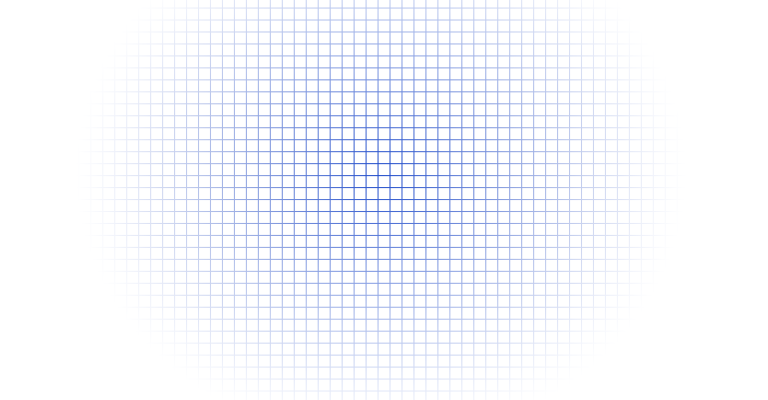
Write a Shadertoy shader that draws this background.

```glsl
// A fine blue square grid on white, fading out inside a soft ellipse.
// Each line is a box filtered over the pixel, so thin lines stay even;
// a radial falloff sets the strength and a wide glow shifts the hue.

#define CELL        0.015584             // grid spacing, in canvas widths
#define LINE_WIDTH  0.00138              // line thickness, in canvas widths
#define GRID_OFFSET vec2(-0.00775, 0.0006) // one crossing, from the centre
#define FADE_CENTER vec2(0.496, 0.570)   // in fractions of the canvas
#define FADE_RADIUS vec2(0.400, 0.680)   // in fractions of the canvas
#define FADE_POWER  1.25
#define GLOW_WIDTH  0.20                 // spread of the vivid middle
#define PAPER       vec3(1.0)
#define NAVY        vec3(0.11, 0.26, 0.73)
#define VIVID_BLUE  vec3(0.11, 0.285, 0.79)

// Share of a pixel covered by the nearest grid line, for each axis.
vec2 lineCoverage(vec2 position, float pixel) {
    vec2 distanceToLine = abs(mod(position + 0.5 * CELL, CELL) - 0.5 * CELL);
    vec2 nearEdge = max(distanceToLine - 0.5 * pixel, vec2(-0.5 * LINE_WIDTH));
    vec2 farEdge = min(distanceToLine + 0.5 * pixel, vec2(0.5 * LINE_WIDTH));
    return clamp((farEdge - nearEdge) / pixel, 0.0, 1.0);
}

void mainImage(out vec4 fragColor, in vec2 fragCoord) {
    float pixel = 1.0 / iResolution.x;
    vec2 uv = fragCoord / iResolution.xy;
    vec2 position = (fragCoord - 0.5 * iResolution.xy) * pixel;

    // Union of the vertical and horizontal lines
    vec2 coverage = lineCoverage(position - GRID_OFFSET, pixel);
    float grid = 1.0 - (1.0 - coverage.x) * (1.0 - coverage.y);

    // Elliptical fade, strongest a little above the middle
    vec2 fromFade = uv - FADE_CENTER;
    float fade = pow(max(1.0 - length(fromFade / FADE_RADIUS), 0.0), FADE_POWER);

    // Vivid blue near the middle columns, navy toward the sides
    float glowOffset = fromFade.x / GLOW_WIDTH;
    vec3 ink = mix(NAVY, VIVID_BLUE, exp(-glowOffset * glowOffset));

    fragColor = vec4(mix(PAPER, ink, grid * fade), 1.0);
}
```
